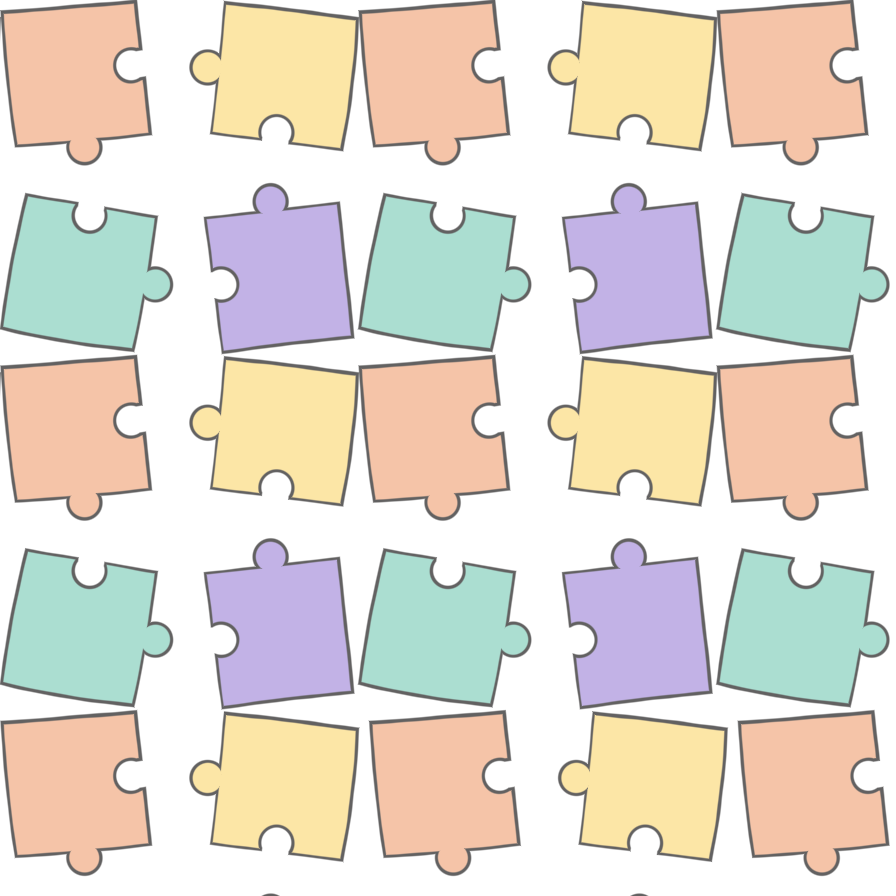
Write a three.js fragment shader that draws this pattern.

```glsl
// Pastel jigsaw pieces with hand-inked outlines, four to a repeat, on white.
varying vec2 vUv;

// A piece: four corners clockwise from the top left, then per-side values
// in the order top, right, bottom, left.
struct Piece {
  vec2 tl, tr, br, bl;
  vec4 bow;     // outward bulge of each side
  vec4 ink;     // half width of the line on each side
  vec2 tab;     // centre of the knob
  vec2 notch;   // centre of the socket
  vec3 fill;
};

// Layout, in design units measured from the top left
const float UNITS = 768.0;              // design units per canvas side
const vec2 PITCH = vec2(307.0, 304.5);  // size of one repeat
const float WIDE_PITCH = 316.0;         // looser spacing of the last row
const float WIDE_ROW = 2.0;

// Shape and line
const float KNOB_RADIUS = 14.2;
const float NECK_RADIUS = 12.7;
const float NECK_LENGTH = 22.0;
const float ARC_INK = 1.35;
const float WOBBLE = 0.5;
const float INK_VARIATION = 0.35;
const float SOFTNESS = 0.8;

// Colours
const vec3 PAPER = vec3(1.0);
const vec3 INK = vec3(0.385, 0.38, 0.38);
const vec3 PEACH = vec3(0.96, 0.77, 0.66);
const vec3 YELLOW = vec3(0.99, 0.90, 0.65);
const vec3 LILAC = vec3(0.76, 0.70, 0.90);
const vec3 MINT = vec3(0.67, 0.87, 0.82);

vec2 hashGradient(vec2 cell) {
  float angle = 6.2832 * fract(sin(dot(cell, vec2(127.1, 311.7))) * 43758.5);
  return vec2(cos(angle), sin(angle));
}

float gradientNoise(vec2 p) {
  vec2 i = floor(p), f = fract(p);
  vec2 u = f * f * (3.0 - 2.0 * f);
  vec2 x = vec2(1.0, 0.0);
  float low = mix(dot(hashGradient(i), f),
                  dot(hashGradient(i + x), f - x), u.x);
  float high = mix(dot(hashGradient(i + x.yx), f - x.yx),
                   dot(hashGradient(i + x.xx), f - x.xx), u.x);
  return mix(low, high, u.y);
}

// Signed distance to the bowed line a-b, positive on the outside
float sideDistance(vec2 p, vec2 a, vec2 b, float bow) {
  vec2 e = b - a;
  float t = clamp(dot(p - a, e) / dot(e, e), 0.0, 1.0);
  return dot(p - a, normalize(vec2(e.y, -e.x))) - bow * 4.0 * t * (1.0 - t);
}

// Round socket with a straight neck running outward
float socketDistance(vec2 p, vec2 centre, vec2 outward) {
  vec2 q = p - centre;
  float along = clamp(dot(q, outward), 0.0, NECK_LENGTH);
  return min(length(q) - KNOB_RADIUS,
             length(q - outward * along) - NECK_RADIUS);
}

// Signed distance to the piece in x, half line width in y
vec2 pieceShape(vec2 p, Piece k, vec2 centre) {
  vec4 sides = vec4(sideDistance(p, k.tl, k.tr, k.bow.x),
                    sideDistance(p, k.tr, k.br, k.bow.y),
                    sideDistance(p, k.br, k.bl, k.bow.z),
                    sideDistance(p, k.bl, k.tl, k.bow.w));
  vec2 shape = vec2(sides.x, k.ink.x);
  if (sides.y > shape.x) shape = vec2(sides.y, k.ink.y);
  if (sides.z > shape.x) shape = vec2(sides.z, k.ink.z);
  if (sides.w > shape.x) shape = vec2(sides.w, k.ink.w);

  float knob = length(p - k.tab) - KNOB_RADIUS;
  float socket = socketDistance(p, k.notch, normalize(k.notch - centre));
  if (knob < shape.x) shape = vec2(knob, ARC_INK);
  if (-socket > shape.x) shape = vec2(-socket, ARC_INK);
  return shape;
}

// Paints every repeat of one piece over the colour below
vec3 paint(vec3 below, vec2 p, Piece k) {
  vec2 centre = 0.25 * (k.tl + k.tr + k.br + k.bl);
  float row = floor((p.y - centre.y) / PITCH.y + 0.5);
  vec2 pitch = vec2(row < WIDE_ROW ? PITCH.x : WIDE_PITCH, PITCH.y);
  vec2 q = p - pitch * floor((p - centre) / pitch + 0.5);

  vec2 shape = pieceShape(q, k, centre);
  float d = shape.x + WOBBLE * gradientNoise(q / 27.0);
  float halfWidth = shape.y + INK_VARIATION * gradientNoise(q / 19.0 + 40.0);
  vec3 colour = mix(k.fill, below, smoothstep(-SOFTNESS, SOFTNESS, d));
  float line = smoothstep(-SOFTNESS, SOFTNESS, halfWidth - abs(d));
  return mix(colour, INK, line);
}

void main() {
  vec2 p = vec2(vUv.x, 1.0 - vUv.y) * UNITS;
  vec3 colour = PAPER;
  colour = paint(colour, p, Piece(vec2(2.0, 10.5), vec2(116.0, 1.5), vec2(129.0, 115.0), vec2(14.0, 125.0),
    vec4(0.0, 0.0, 0.7, 1.6), vec4(1.6, 1.5, 1.2, 1.3), vec2(72.3, 126.2), vec2(112.3, 56.0), PEACH));
  colour = paint(colour, p, Piece(vec2(193.0, 2.5), vec2(306.5, 16.0), vec2(293.0, 128.5), vec2(181.0, 114.0),
    vec4(0.5, 2.0, 0.0, -0.5), vec4(1.6, 1.4, 1.1, 1.0), vec2(178.0, 57.8), vec2(237.0, 113.3), YELLOW));
  colour = paint(colour, p, Piece(vec2(176.0, 187.0), vec2(290.0, 174.0), vec2(302.5, 289.0), vec2(191.0, 302.0),
    vec4(0.0, 0.0, -0.8, 0.0), vec4(1.1, 1.4, 1.4, 1.1), vec2(232.0, 172.8), vec2(189.5, 243.7), LILAC));
  colour = paint(colour, p, Piece(vec2(23.0, 167.0), vec2(134.0, 186.0), vec2(114.0, 300.0), vec2(1.5, 281.0),
    vec4(0.0, 1.5, 2.2, 2.0), vec4(1.2, 1.2, 1.5, 1.4), vec2(133.0, 244.0), vec2(76.8, 184.6), MINT));
  gl_FragColor = vec4(colour, 1.0);
}
```
